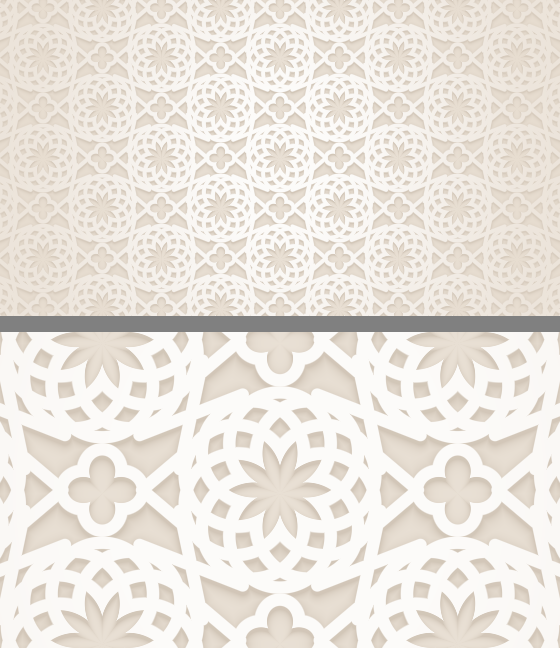
Top: the whole. Bottom: its middle third, enlarged.
A WebGL 1 fragment shader for this pattern:

```glsl
precision highp float;

uniform vec2 u_resolution;

const float PI = 3.14159265;
const vec2 CELL = vec2(0.375, 0.3172);
const float OUTER_RADIUS = 0.103;
const float NOTCH_RADIUS = 0.040;
const float LINK_RADIUS = 0.108;
const float STRAP_HALF_WIDTH = 0.0066;

float segmentDistance(vec2 p, vec2 a, vec2 b) {
  vec2 ab = b - a;
  float t = clamp(dot(p - a, ab) / dot(ab, ab), 0.0, 1.0);
  return length(p - a - ab * t);
}

// Approximate distance to the polar curve r = radius(angle)
float polarDistance(float r, float radius, float slope) {
  return abs(r - radius) / sqrt(1.0 + slope * slope / (radius * radius));
}

// Ten interlaced straps: pointed at the inner star, rounded at the rim
float rosetteDistance(vec2 p) {
  float r = length(p);
  float sector = PI / 5.0;
  float turn = atan(p.y, p.x) / sector;
  float t = abs(fract(turn) - 0.5);
  float swing = OUTER_RADIUS - NOTCH_RADIUS;
  float d = 1.0;
  for (int k = -2; k <= 2; k++) {
    float phase = abs(t - float(k)) * PI / 4.0;
    float radius = NOTCH_RADIUS + swing * sin(phase);
    float slope = swing * cos(phase) * PI / (4.0 * sector);
    d = min(d, polarDistance(r, radius, slope));
  }
  return d;
}

// Four rounded petals with soft notches on the diagonals
float flowerDistance(vec2 p) {
  float angle = 2.0 * atan(p.y, p.x);
  float radius = 0.0275 + 0.0155 * abs(cos(angle));
  return polarDistance(length(p), radius, 0.031 * sin(angle));
}

// Crossing straps that join a rosette to its diagonal neighbour
float linkDistance(vec2 p) {
  vec2 crossing = CELL * 0.25;
  vec2 axis = normalize(crossing);
  vec2 side = vec2(-axis.y, axis.x);
  float c = LINK_RADIUS / length(crossing);
  float s = sqrt(1.0 - c * c);
  vec2 upper = LINK_RADIUS * (axis * c + side * s);
  vec2 lower = LINK_RADIUS * (axis * c - side * s);
  return min(segmentDistance(p, upper, crossing),
             segmentDistance(p, lower, crossing));
}

float motifDistance(vec2 p) {
  vec2 q = abs(mod(p + CELL * 0.5, CELL) - CELL * 0.5);
  vec2 flower = vec2(CELL.x * 0.5, 0.0);
  float d = min(rosetteDistance(q), flowerDistance(q - flower));
  d = min(d, linkDistance(q));
  return min(d, segmentDistance(q, vec2(0.0925, 0.045),
                                flower - vec2(0.042, 0.0)));
}

// Two staggered copies of the motif
float latticeDistance(vec2 p) {
  return min(motifDistance(p), motifDistance(p + CELL * 0.5))
         - STRAP_HALF_WIDTH;
}

void main() {
  vec2 p = (gl_FragCoord.xy - 0.5 * u_resolution) / u_resolution.y;
  float pixel = 1.0 / u_resolution.y;
  float strapDistance = latticeDistance(p);
  float castDistance = latticeDistance(p + vec2(0.0, 0.004));
  float fade = smoothstep(0.1, 0.95, length(p * vec2(1.0, 0.8)));

  // Ground with a soft shadow falling below the straps
  vec3 ground = mix(vec3(0.912, 0.877, 0.832),
                    vec3(0.905, 0.865, 0.815), fade);
  float shadow = exp(-max(castDistance, 0.0) / 0.005);
  vec3 color = mix(ground, vec3(0.79, 0.74, 0.68),
                   shadow * mix(0.72, 0.5, fade));

  // Raised straps, brightest in the centre
  vec3 strap = mix(vec3(0.99, 0.985, 0.978),
                   vec3(0.925, 0.893, 0.855), fade);
  float cover = 1.0 - smoothstep(-0.75 * pixel, 0.75 * pixel, strapDistance);
  color = mix(color, strap, cover);
  gl_FragColor = vec4(color, 1.0);
}
```
